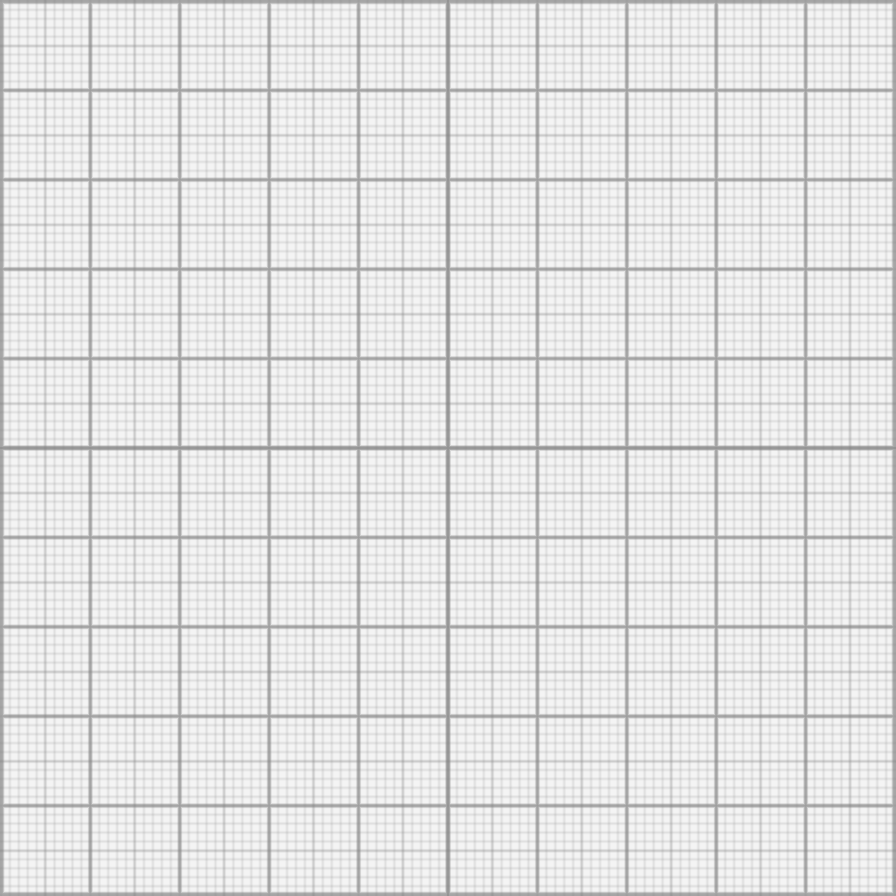
A three.js fragment shader for this pattern:

```glsl
// Grey graph paper: ten by ten squares, each halved and ruled into tenths.
#define CELLS 10.0
#define SPAN 0.998
#define PAPER vec3(0.957)
#define INK vec3(0.5)
#define FINE_HALF_WIDTH 0.0012
#define MAJOR_HALF_WIDTH 0.0020
#define CENTRE_HALF_WIDTH 0.0024
#define BORDER_HALF_WIDTH 0.0042
#define SOFTNESS 0.0016
#define HALF_SHIFT 0.0007

varying vec2 vUv;

// Coverage of a soft line, given the distance to its middle on each axis.
vec2 stroke(vec2 dist, float halfWidth) {
  vec2 soft = max(vec2(SOFTNESS), 0.7 * fwidth(vUv));
  return 1.0 - smoothstep(halfWidth - soft, halfWidth + soft, dist);
}

// Distance to the nearest of a row of lines, one of them at zero.
vec2 lineDistance(vec2 p, float spacing) {
  return abs(fract(p / spacing + 0.5) - 0.5) * spacing;
}

// Lay vertical and horizontal lines of one strength over a colour.
vec3 rule(vec3 colour, vec2 cover, float strength) {
  colour = mix(colour, INK, cover.x * strength);
  return mix(colour, INK, cover.y * strength);
}

void main() {
  vec2 p = vUv - 0.5;
  float cell = SPAN / CELLS;
  vec3 colour = PAPER;

  // Fine tenths, then the lines that halve each square
  colour = rule(colour, stroke(lineDistance(p, cell * 0.1), FINE_HALF_WIDTH), 0.18);
  vec2 halfPoint = p - 0.5 * cell + HALF_SHIFT;
  colour = rule(colour, stroke(lineDistance(halfPoint, cell), FINE_HALF_WIDTH), 0.25);

  // Square outlines, the heavier centre axes and the outer border
  vec2 major = 0.62 * stroke(lineDistance(p, cell), MAJOR_HALF_WIDTH);
  vec2 centre = 0.76 * stroke(abs(p), CENTRE_HALF_WIDTH);
  vec2 border = 0.62 * stroke(0.5 - abs(p), BORDER_HALF_WIDTH);
  vec2 heavy = max(max(major, centre), border);
  colour = mix(colour, INK, max(heavy.x, heavy.y));

  gl_FragColor = vec4(colour, 1.0);
}
```
